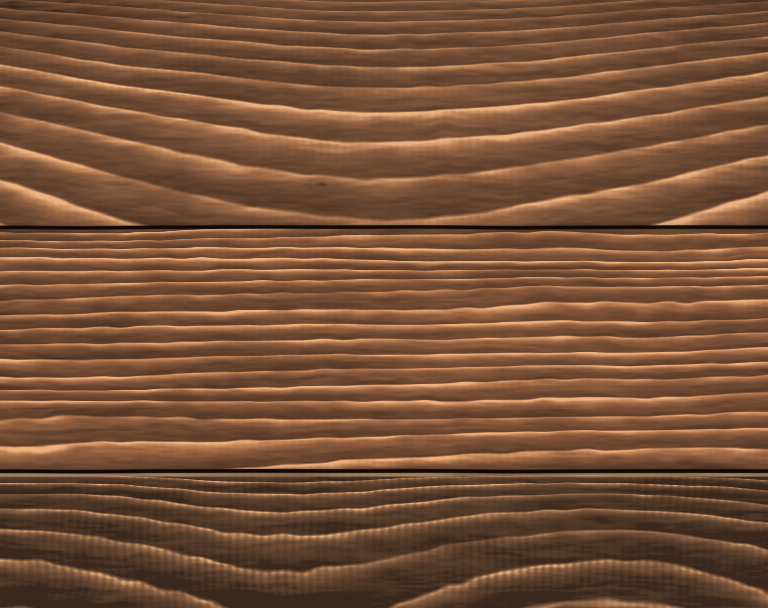
A Shadertoy shader for this texture:

```glsl
// Three brushed softwood planks with dark seams between them.
// Each plank bends a ring coordinate; every ring has a crisp upper edge that
// fades downward. Fibre, saw marks and seams then shift one tone along a ramp.

#define SEAM_A 0.374        // seam depths, measured from the top
#define SEAM_B 0.775
#define SEAM_HALF 0.0028
#define RING_GAIN 3.35      // tone added on a ring edge
#define EDGE_WIDTH 0.11     // softness of the crisp ring edge
#define FIBRE_GAIN 1.05
#define SAW_PITCH 96.0      // saw marks across the canvas
#define WOBBLE 0.011        // waviness of the rings

const float TAU = 6.2831853;

float hash(vec2 p) {
    vec3 q = fract(vec3(p.xyx) * 0.1031);
    q += dot(q, q.yzx + 33.33);
    return fract((q.x + q.y) * q.z);
}

float noise(vec2 p) {
    vec2 i = floor(p), f = fract(p);
    f = f * f * (3.0 - 2.0 * f);
    return mix(mix(hash(i), hash(i + vec2(1, 0)), f.x),
               mix(hash(i + vec2(0, 1)), hash(i + vec2(1, 1)), f.x), f.y);
}

// Signed noise, centred on zero
float snoise(vec2 p) { return noise(p) - 0.5; }

// Tone 0 (seam) to 5 (raised ring)
vec3 woodColour(float tone) {
    vec3 ramp[6] = vec3[6](
        vec3(0.07, 0.04, 0.025), vec3(0.31, 0.21, 0.145),
        vec3(0.44, 0.30, 0.21), vec3(0.58, 0.39, 0.26),
        vec3(0.75, 0.53, 0.36), vec3(0.92, 0.70, 0.50));
    tone = clamp(tone, 0.0, 4.999);
    int i = int(tone);
    return mix(ramp[i], ramp[i + 1], fract(tone));
}

// Wide sagging rings, spaced further apart with depth
float saggingRings(float x, float t, float wob) {
    float e = 2.0 * x - 1.0;
    float bow = pow(abs(e), 1.7) * mix(1.0, 0.82, step(0.0, e));
    float q = t + (0.041 + 0.36 * t) * bow + wob * (0.35 + 2.2 * t);
    return log(1.0 + 13.0 * max(q, 0.0)) / 0.17 - 0.32;
}

// Fine, nearly straight rings that climb a little to the right
float straightRings(float x, float t, float wob) {
    float d = (t - SEAM_A) / (SEAM_B - SEAM_A);
    float q = d + 0.075 * x * sin(3.0 * d) + wob * 1.8;
    q += 0.05 * snoise(vec2(x * 2.2, d * 3.0 + 7.0)) * d;
    return 20.5 * q - 4.2 * q * q + 1.1 * snoise(vec2(x * 1.3, d * 8.0));
}

// Rolling rings: a trough left of centre and a crest to the right
float rollingRings(float x, float t, float wob) {
    float d = t - SEAM_B;
    float depth = d / (1.0 - SEAM_B);
    float wave = 0.03 * (1.0 - cos(TAU * x / 0.78)) * (0.1 + 1.5 * depth);
    float q = d - wave + wob * (0.3 + 1.3 * depth);
    return log(1.0 + 42.7 * max(q, 0.0)) / 0.35 - 0.7;
}

// Crisp on the upper side, exponential fade below
float ringProfile(float n, float fade, float edge) {
    float f = fract(n);
    return max(smoothstep(1.0 - edge, 1.0, f), exp(-fade * f));
}

void mainImage(out vec4 fragColor, in vec2 fragCoord) {
    vec2 uv = fragCoord / iResolution.xy;
    float x = uv.x, t = 1.0 - uv.y;
    float wob = WOBBLE * snoise(vec2(x * 7.0, t * 10.0))
              + 0.4 * WOBBLE * snoise(vec2(x * 38.0, t * 50.0));

    // Ring coordinate, fade, ground tone and saw strength of each plank
    float n = saggingRings(x, t, wob), fade = 3.5, ground = 1.5, saw = 0.12;
    float plank = 0.0;
    if (t > SEAM_B) {
        n = rollingRings(x, t, wob);
        fade = 5.0; ground = 0.95; saw = 0.55; plank = 2.0;
    } else if (t > SEAM_A) {
        n = straightRings(x, t, wob);
        fade = 2.9; ground = 1.35; saw = 0.08; plank = 1.0;
    }

    // Ring strength changes from ring to ring and along each ring
    float edge = clamp(fwidth(n), EDGE_WIDTH, 0.45);
    float id = floor(n + 0.5);
    float strength = 0.68 + 0.3 * hash(vec2(id, plank + 3.0))
                   + 0.5 * snoise(vec2(x * 5.0 + id * 3.7, id))
                   + 0.4 * snoise(vec2(x * 30.0, id * 5.1 + t * 40.0));
    strength *= plank == 0.0 ? smoothstep(-0.15, 0.2, t) : 1.0;
    float ring = ringProfile(n, fade, edge) * max(strength + 0.1, 0.1);

    // Long fibres, broad shading and vertical saw marks
    float fibre = snoise(vec2(x * 14.0, t * 150.0 + wob * 300.0))
                + 0.7 * snoise(vec2(x * 55.0, t * 280.0));
    float broad = snoise(vec2(x * 3.0, t * 9.0 + plank * 5.0));
    float marks = sin(TAU * (SAW_PITCH * x + 0.7 * snoise(vec2(x * 9.0, t * 20.0))));
    marks *= saw * noise(vec2(x * 8.0, t * 16.0)) * (0.15 + ring);
    float tone = ground + RING_GAIN * ring + FIBRE_GAIN * fibre * (0.6 + 0.3 * ring)
               + 0.6 * broad + marks;

    // Small knot in the top plank
    vec2 knot = (vec2(x, t) - vec2(0.42, 0.303)) / vec2(0.018, 0.009);
    tone -= 1.1 * exp(-dot(knot, knot)) * (0.6 + 0.4 * cos(5.0 * length(knot)));
    vec2 fromCentre = uv - 0.5;
    tone -= 0.9 * dot(fromCentre, fromCentre);
    vec3 colour = woodColour(max(tone, 0.72));
    colour *= plank == 1.0 ? vec3(1.02, 0.99, 0.97)
            : plank == 2.0 ? vec3(0.94, 0.97, 0.98) : vec3(1.0);

    // Pale lip below the lower seam, then both seams
    float lip = smoothstep(0.002, 0.004, t - SEAM_B) * smoothstep(0.011, 0.007, t - SEAM_B);
    colour = mix(colour, vec3(0.72, 0.57, 0.42), lip * (0.5 + 0.4 * noise(vec2(x * 18.0, 2.0))));
    float sway = 0.002 * snoise(vec2(x * 9.0, 4.0));
    float gap = min(abs(t - SEAM_A + sway), abs(t - SEAM_B + sway));
    float seam = smoothstep(SEAM_HALF + 0.0015, SEAM_HALF - 0.0012, gap);
    colour *= 1.0 - 0.3 * exp(-gap * 220.0);
    colour = mix(colour, vec3(0.06, 0.035, 0.02), seam);
    fragColor = vec4(colour, 1.0);
}
```
